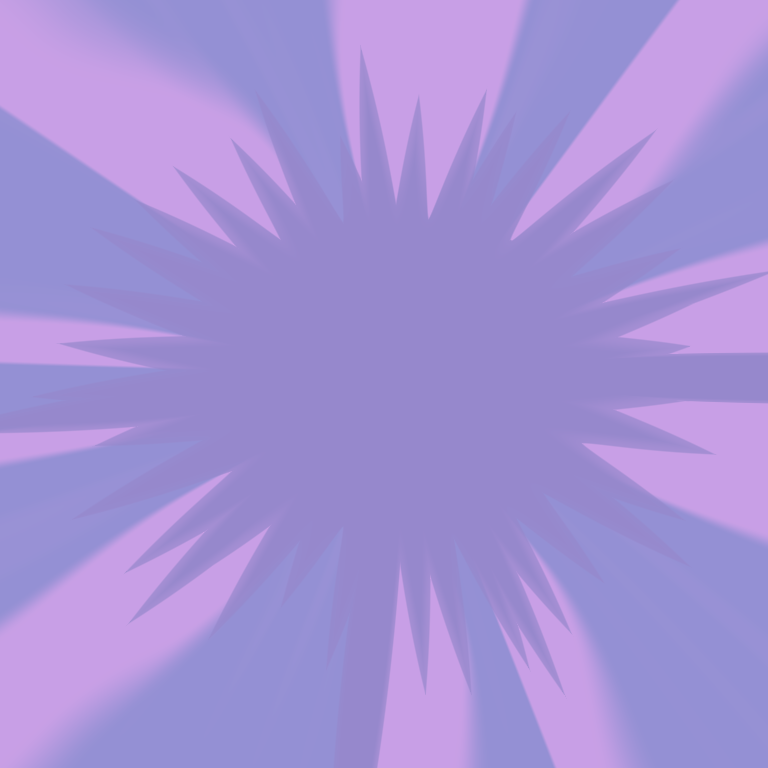
A WebGL 2 fragment shader for this background:

```glsl
#version 300 es
precision highp float;
// A jagged purple burst over soft pink rays on a periwinkle field.

uniform vec2 u_resolution;
out vec4 fragColor;

const vec3 FIELD_BLUE = vec3(0.580, 0.565, 0.830);
const vec3 RAY_PINK = vec3(0.785, 0.625, 0.900);
const vec3 BURST_PURPLE = vec3(0.588, 0.533, 0.800);
const vec2 CENTER = vec2(0.521, 0.512);
const float CORE_RADIUS = 0.205;
const float CORE_STRETCH = 0.055;   // extra core radius toward left and right
const float SPIKE_COUNT = 36.0;
const float SPIKE_MIN = 0.31;
const float SPIKE_RANGE = 0.13;
const float RIM_WIDTH = 0.10;       // light bleeding into the burst
const float RIM_AMOUNT = 0.28;
const float STREAK_AMOUNT = 0.10;

// Rays in degrees: start, end, and the inner widening at each side.
const int RAY_COUNT = 9;
const vec4 RAYS[RAY_COUNT] = vec4[](
    vec4(-24.0, 19.0, 2.0, 2.0),
    vec4(42.0, 53.2, 7.0, 0.0),
    vec4(72.0, 98.3, 2.0, 4.0),
    vec4(132.0, 146.5, 14.0, 0.0),
    vec4(172.0, 177.9, 2.0, 0.0),
    vec4(188.0, 192.5, 0.0, 1.0),
    vec4(212.3, 227.5, 3.0, 7.0),
    vec4(265.0, 278.5, 0.0, 6.0),
    vec4(291.5, 299.5, 0.0, 8.0));

// Dominant spikes: angle, tip radius, half width in degrees.
const int LONG_COUNT = 6;
const vec3 LONG_SPIKES[LONG_COUNT] = vec3[](
    vec3(-0.5, 1.20, 6.0),
    vec3(15.5, 0.51, 5.0),
    vec3(187.0, 0.62, 6.5),
    vec3(222.5, 0.48, 7.0),
    vec3(263.5, 0.85, 7.5),
    vec3(297.2, 0.47, 6.0));

float hash(float n) {
    return fract(sin(n * 91.345 + 4.7) * 4375.85);
}

vec2 gradientAt(vec2 cell) {
    float angle = 6.28318 * hash(dot(cell, vec2(1.0, 57.0)));
    return vec2(cos(angle), sin(angle));
}

float gradientNoise(vec2 p) {
    vec2 i = floor(p), f = fract(p);
    vec2 u = f * f * f * (f * (f * 6.0 - 15.0) + 10.0);
    vec2 e = vec2(1.0, 0.0);
    float bottom = mix(dot(gradientAt(i), f), dot(gradientAt(i + e), f - e), u.x);
    float top = mix(dot(gradientAt(i + e.yx), f - e.yx), dot(gradientAt(i + 1.0), f - 1.0), u.x);
    return mix(bottom, top, u.y);
}

// Signed difference of two angles in degrees, within half a turn.
float angleDelta(float a, float b) {
    return mod(a - b + 180.0, 360.0) - 180.0;
}

float spikeRadius(float delta, float tip, float halfWidth, float core) {
    return core + (tip - core) * pow(max(1.0 - abs(delta) / halfWidth, 0.0), 1.35);
}

// Outline of the burst at a given angle.
float burstRadius(float angle, float core) {
    float spacing = 360.0 / SPIKE_COUNT;
    float cell = floor(angle / spacing);
    float outline = core;
    for (int k = -1; k <= 1; k++) {
        float id = mod(cell + float(k), SPIKE_COUNT);
        float mid = (id + 0.5 + 0.5 * (hash(id) - 0.5)) * spacing;
        float tip = SPIKE_MIN + SPIKE_RANGE * hash(id + 50.0) + (core - CORE_RADIUS);
        outline = max(outline, spikeRadius(angleDelta(angle, mid), tip, 0.65 * spacing, core));
    }
    for (int k = 0; k < LONG_COUNT; k++) {
        vec3 s = LONG_SPIKES[k];
        outline = max(outline, spikeRadius(angleDelta(angle, s.x), s.y, s.z, core));
    }
    return outline;
}

// Pink coverage: rays are wider near the core and feather outward.
float rayCoverage(float angle, float radius) {
    float widening = 1.0 - smoothstep(0.30, 0.65, radius);
    float coverage = 0.0;
    for (int k = 0; k < RAY_COUNT; k++) {
        vec4 ray = RAYS[k];
        float delta = angleDelta(angle, 0.5 * (ray.x + ray.y));
        vec2 inside = 0.5 * (ray.y - ray.x) + vec2(delta, -delta) + ray.zw * widening;
        vec2 feather = 0.35 + 0.45 * ray.zw * smoothstep(0.18, 0.6, radius);
        vec2 sides = smoothstep(-feather, feather, inside);
        coverage = max(coverage, sides.x * sides.y);
    }
    return coverage;
}

void main() {
    vec2 p = gl_FragCoord.xy / u_resolution - CENTER;
    float pixel = 1.0 / min(u_resolution.x, u_resolution.y);
    float radius = max(length(p), 1e-4);
    vec2 direction = p / radius;
    float angle = mod(degrees(atan(p.y, p.x)), 360.0);

    // Field and rays, with faint radial streaks
    float streak = gradientNoise(direction * 11.0 + radius);
    float pink = rayCoverage(angle + streak, radius);
    pink += STREAK_AMOUNT * smoothstep(0.05, 0.5, streak) * (1.0 - pink);
    vec3 background = mix(FIELD_BLUE, RAY_PINK, pink);

    // Burst, lightened softly toward its rim
    float core = CORE_RADIUS + CORE_STRETCH * direction.x * direction.x;
    float outline = burstRadius(angle, core);
    float edge = radius - outline;
    float slope = length(vec2(1.0, (burstRadius(mod(angle + 0.1, 360.0), core) - outline) / (radius * radians(0.1))));
    float rim = RIM_AMOUNT * smoothstep(-RIM_WIDTH, 0.0, edge) * smoothstep(0.18, 0.30, radius);
    vec3 burst = mix(BURST_PURPLE, background, rim);
    float softness = pixel * min(slope, 12.0);
    fragColor = vec4(mix(burst, background, smoothstep(-softness, softness, edge)), 1.0);
}
```
